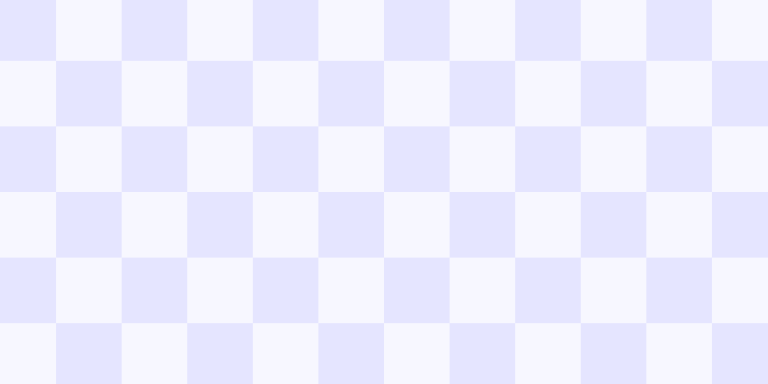
This pattern is drawn by a Shadertoy shader. Its source:

```glsl
// A pale two-tone checkerboard of square cells, centred on the canvas.
// Each axis gives an antialiased square wave of +1 and -1; the product
// of the two waves selects the tone of the cell.

const float CELL_SIZE = 0.1708; // side of a cell, in canvas heights
const vec3 LAVENDER = vec3(0.898, 0.898, 1.0);
const vec3 GHOST_WHITE = vec3(0.969, 0.969, 1.0);

// Square wave of period 2: +1 on [0,1), -1 on [1,2), smoothed over one pixel.
vec2 squareWave(vec2 cell, float pixelWidth) {
    vec2 edgeDistance = abs(mod(cell - 0.5, 2.0) - 1.0) - 0.5;
    return clamp(2.0 * edgeDistance / pixelWidth, -1.0, 1.0);
}

// Share of the even tone at a point: 1 on even cells, 0 on odd cells.
float checker(vec2 cell, float pixelWidth) {
    vec2 wave = squareWave(cell, pixelWidth);
    return 0.5 + 0.5 * wave.x * wave.y;
}

void mainImage(out vec4 fragColor, in vec2 fragCoord) {
    // Cell coordinates with a cell corner at the canvas centre
    float cellPixels = CELL_SIZE * iResolution.y;
    vec2 cell = (fragCoord - 0.5 * iResolution.xy) / cellPixels;

    float evenTone = checker(cell, 1.0 / cellPixels);
    fragColor = vec4(mix(GHOST_WHITE, LAVENDER, evenTone), 1.0);
}
```
